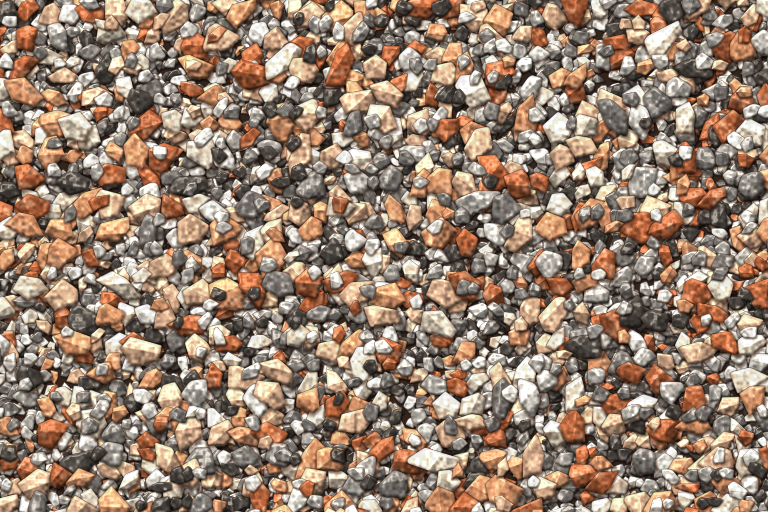
Reproduce this texture procedurally as a Shadertoy shader.

```glsl
// Draws a bed of wet crushed gravel: rust, peach and cream chips among grey and charcoal pebbles.

const float TAU = 6.2831853;
const vec3 LIGHT = vec3(-0.25, 0.66, 0.71);
const vec3 GAP_COLOUR = vec3(0.20, 0.14, 0.11);
const vec3 SHADOW_TINT = vec3(0.56, 0.48, 0.44);
const vec3 GLINT_COLOUR = vec3(0.40, 0.39, 0.37);
const float JITTER = 0.66;          // how far stones stray inside their cells
const float BEVEL = 0.15;           // width of the sloping rim, in cells
const float GRAIN = 150.0;          // surface bumps per canvas height
const float ROUGHNESS = 0.75;
const int SIDES = 5;

// Layers from bottom to top: cells per canvas height, share filled, share of warm stones
const int LAYER_COUNT = 6;
const vec3 LAYERS[LAYER_COUNT] = vec3[](
    vec3(43.0, 1.00, 0.15), vec3(39.0, 0.85, 0.15), vec3(33.0, 0.60, 0.30),
    vec3(25.0, 0.58, 0.58), vec3(18.5, 0.50, 0.82), vec3(34.0, 0.20, 0.20));

const vec3 WARM[4] = vec3[](
    vec3(0.64, 0.35, 0.21), vec3(0.80, 0.55, 0.39),
    vec3(0.86, 0.69, 0.56), vec3(0.90, 0.84, 0.75));
const vec3 GREY[4] = vec3[](
    vec3(0.27, 0.25, 0.23), vec3(0.45, 0.43, 0.41),
    vec3(0.64, 0.62, 0.59), vec3(0.84, 0.82, 0.78));

float hash(vec2 p) {
    return fract(sin(dot(p, vec2(127.1, 311.7))) * 43758.5453);
}

float noise(vec2 p) {
    vec2 i = floor(p), f = fract(p);
    f = f * f * (3.0 - 2.0 * f);
    return mix(mix(hash(i), hash(i + vec2(1, 0)), f.x),
               mix(hash(i + vec2(0, 1)), hash(i + vec2(1, 1)), f.x), f.y);
}

// Irregular polygon with softened corners: xy = outward direction, z = distance
vec3 stoneShape(vec2 p, vec2 id, float size, float sharpness) {
    float total = exp(sharpness * (length(p) - 1.32 * size));
    vec2 outward = total * p / max(length(p), 0.001);
    for (int k = 0; k < SIDES; k++) {
        vec2 seed = id + vec2(1.7, 3.1) * float(k + 1);
        float angle = TAU * (float(k) + 0.65 * hash(seed)) / float(SIDES);
        vec2 dir = vec2(cos(angle), sin(angle));
        float reach = size * (0.68 + 0.42 * hash(seed + 9.3));
        float weight = exp(sharpness * (dot(p, dir) - reach));
        total += weight;
        outward += dir * weight;
    }
    return vec3(outward / total, log(total) / sharpness);
}

// Mineral colour, lit facets, bumps and wet glints
vec3 stoneColour(vec2 p, vec2 id, vec3 shape, bool warm, float grain) {
    float pick = hash(id + 21.4);
    int tone = int(4.0 * pick);
    vec3 colour = warm ? WARM[tone] : GREY[tone];
    colour *= 0.90 + 0.20 * hash(id + 33.8);

    vec2 q = p * grain + id * 3.7;
    float mottle = 0.5 * noise(q * 0.6) + 0.5 * noise(q * 1.7);
    colour *= 0.82 + 0.36 * mottle;
    if (warm) colour = mix(colour, WARM[2], 0.4 * smoothstep(0.55, 0.85, noise(q * 0.45 + 8.0)));

    // Slopes: rim, a crease across the top, then fine bumps
    float creaseAngle = TAU * hash(id + 45.2);
    vec2 crease = vec2(cos(creaseAngle), sin(creaseAngle));
    float side = smoothstep(-0.04, 0.04, dot(p, crease) - 0.24 * (hash(id + 51.6) - 0.4));
    vec2 slope = shape.xy * 0.85 * smoothstep(-BEVEL, 0.0, shape.z);
    slope += crease * mix(-0.24, 0.42, side) * (warm ? 1.0 : 0.7);
    slope += ROUGHNESS * (vec2(noise(q + 17.0), noise(q + 63.0)) - 0.5);

    vec3 normal = normalize(vec3(slope, 1.0));
    float diffuse = max(dot(normal, LIGHT), 0.0);
    float glint = pow(max(dot(normal, normalize(LIGHT + vec3(0, 0, 1))), 0.0), 34.0);
    return min(colour * (0.34 + 1.05 * diffuse), 0.92) + GLINT_COLOUR * glint * (warm ? 0.5 : 0.85);
}

// Lays one layer of stones, with their shadows, over the ground
vec3 addLayer(vec3 ground, vec2 uv, int index) {
    vec3 layer = LAYERS[index];
    vec2 grid = uv * layer.x + 0.37 * float(index);
    vec2 home = floor(grid);
    float blur = 0.8 * layer.x / iResolution.y;

    for (int y = 1; y >= -1; y--)
    for (int x = -1; x <= 1; x++) {
        vec2 cell = home + vec2(x, y);
        vec2 id = cell + 57.0 * float(index);
        if (hash(id + 2.9) > layer.y) continue;
        vec2 centre = 0.5 + JITTER * (vec2(hash(id + 5.1), hash(id + 7.7)) - 0.5);
        vec2 p = grid - cell - centre;
        if (dot(p, p) > 1.3) continue;

        bool warm = hash(id + 11.3) < layer.z;
        float size = mix(0.42, 0.60, hash(id + 13.9));
        float stretch = mix(1.0, warm ? 1.38 : 1.22, hash(id + 15.2));
        float spin = TAU * hash(id + 17.6);
        mat2 turn = mat2(cos(spin), sin(spin), -sin(spin), cos(spin));
        vec2 q = (turn * p) * vec2(stretch, 1.0 / stretch);
        vec3 shape = stoneShape(q, id, size, warm ? 42.0 : 19.0);
        shape.xy = shape.xy * turn;

        float away = dot(p, -LIGHT.xy) / max(length(p), 0.001);
        float shade = 1.0 - smoothstep(0.0, 0.11 + 0.10 * away, shape.z);
        ground *= mix(vec3(1.0), SHADOW_TINT, shade);
        float cover = 1.0 - smoothstep(-blur, blur, shape.z);
        if (cover > 0.0) {
            vec3 stone = stoneColour(p, id, shape, warm, GRAIN / layer.x);
            ground = mix(ground, stone, cover);
        }
    }
    return ground;
}

void mainImage(out vec4 fragColor, in vec2 fragCoord) {
    vec2 uv = fragCoord / iResolution.y;
    vec3 colour = GAP_COLOUR;
    for (int i = 0; i < LAYER_COUNT; i++) colour = addLayer(colour, uv, i);
    fragColor = vec4(clamp(colour, 0.0, 1.0), 1.0);
}
```
